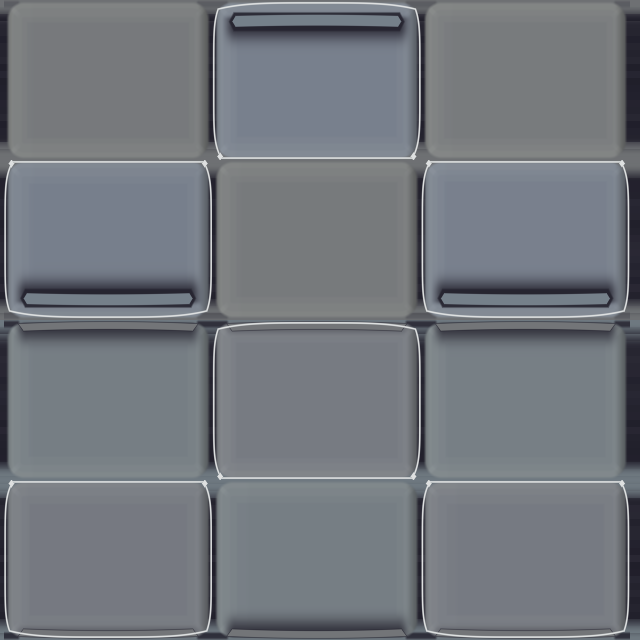
Give the GLSL for this pattern, as a Shadertoy shader.

```glsl
float hash(vec2 p) {
    return fract(sin(dot(p, vec2(127.1, 311.7))) * 43758.5453);
}

float roundBox(vec2 p, vec2 halfSize, float radius) {
    vec2 q = abs(p) - halfSize + radius;
    return length(max(q, 0.0)) + min(max(q.x, q.y), 0.0) - radius;
}

// Panel frame: bowed outer edge (+y), straight inner edge, tapered sides.
float frameDistance(vec2 p) {
    float side = abs(p.x) - 0.161 + 0.011 * pow(min(abs(p.y) / 0.12, 1.2), 6.0);
    float outer = p.y - 0.121 + 0.009 * pow(min(abs(p.x) / 0.151, 1.2), 4.0);
    return max(side, max(outer, -p.y - 0.1215));
}

float fill(float d, float blur) {
    return 1.0 - smoothstep(-blur, blur, d);
}

void mainImage(out vec4 fragColor, in vec2 fragCoord) {
    vec2 uv = fragCoord / iResolution.xy;
    float px = 0.75 / min(iResolution.x, iResolution.y);

    // Three columns; four rows mirrored in pairs, with +y pointing outward.
    float column = floor((uv.x - 0.006) / 0.326);
    float band = floor(uv.y * 2.0);
    float v = uv.y - 0.25 - 0.5 * band;
    float rowSide = step(0.0, v);
    vec2 p = vec2(uv.x - 0.169 - 0.326 * column, abs(v) - 0.1245);
    bool inside = column > -0.5 && column < 2.5;
    bool upper = band > 0.5;
    bool framed = mod(column + rowSide, 2.0) < 0.5;
    vec2 id = vec2(column, band * 2.0 + rowSide);

    // Dark side gaps, with grey wedges where rows meet.
    vec3 shadow = vec3(0.145, 0.14, 0.185);
    vec3 joint = upper ? vec3(0.43, 0.44, 0.45) : vec3(0.43, 0.47, 0.50);
    float streak = hash(vec2(floor(uv.y * 90.0), 3.0)) - 0.5;
    float wedge = smoothstep(0.088, 0.118, abs(p.y) + 0.012 * streak);
    vec3 col = mix(shadow + 0.04 * streak, joint, wedge);

    if (inside) {
        // Corner hollows along the outer seam between the row pairs.
        vec2 hollow = vec2(abs(p.x) - 0.155, p.y - 0.119);
        col = mix(col, shadow, 0.85 * fill(roundBox(hollow, vec2(0.016, 0.005), 0.003), 0.003)
            * (upper ? 0.3 : 1.0));

        // Rounded slab with stepped, faintly uneven bevels.
        float d = roundBox(p, vec2(0.157, 0.121), 0.026);
        vec3 face = upper
            ? (framed ? vec3(0.47, 0.50, 0.55) : vec3(0.47, 0.48, 0.49))
            : (framed ? vec3(0.465, 0.48, 0.51) : vec3(0.465, 0.495, 0.52));
        face += 0.008 * (hash(id) - 0.5);
        face += 0.006 * (1.0 - smoothstep(-0.004, 0.004, p.x + 0.10 + 0.03 * hash(id + 5.0)));
        for (int i = 0; i < 3; i++) {
            float f = float(i);
            float inset = 0.008 + 0.011 * f + 0.004 * hash(id + f);
            face += vec3(0.013, 0.013, 0.009) * smoothstep(-0.002, 0.002, d + inset);
        }
        float rightEdge = smoothstep(0.138, 0.157, p.x);
        float leftEdge = smoothstep(0.148, 0.159, -p.x);
        face *= 1.0 - 0.30 * rightEdge - 0.16 * leftEdge;
        float diagonal = abs(abs(p.x) - abs(p.y) - 0.038);
        face += 0.018 * fill(diagonal - 0.005, 0.003) * smoothstep(-0.02, -0.01, d);

        // Soft shading falls inward from the outer edge.
        float across = fill(abs(p.x) - 0.139, 0.012);
        if (upper && framed) {
            float shade = smoothstep(0.025, 0.084, p.y) * fill(p.y - 0.102, 0.008);
            face = mix(face, shadow, across * 0.85 * shade * shade * shade);
        } else if (!upper) {
            float shade = smoothstep(framed ? 0.092 : 0.065, 0.113, p.y);
            face = mix(face, shadow, across * (framed ? 0.32 : 0.8) * shade * shade);
        }
        col = mix(col, face, fill(d, 0.003));

        // Recessed bar above, thin projecting lip below.
        if (upper && framed) {
            vec2 q = abs(p - vec2(0.0, 0.094 - 0.002 * p.x * p.x / 0.017));
            float bar = max(q.y - 0.0085, q.x + 0.6 * q.y - 0.132);
            vec2 r = abs(p - vec2(0.0, 0.0915));
            float recess = max(r.y - 0.0145, r.x + 0.5 * r.y - 0.137);
            col = mix(col, shadow, 0.92 * fill(recess, 0.002));
            col = mix(col, vec3(0.46, 0.50, 0.54), fill(bar, px));
        } else if (!upper) {
            float bow = p.y - 0.117 + 0.16 * p.x * p.x;
            float lip = max(abs(bow) - 0.0055, abs(p.x) - 0.136 - 0.7 * bow);
            col = mix(col, shadow, 0.65 * fill(lip - 0.0012, 0.0012));
            col = mix(col, vec3(0.45, 0.46, 0.47), fill(lip, px));
        }

        // Pale wire frame with small flecks at its inner corners.
        if (framed) {
            float wire = abs(frameDistance(p)) - 0.0013;
            vec2 corner = abs(vec2(abs(p.x) - 0.151, p.y + 0.119));
            float fleck = corner.x + 0.7 * corner.y - 0.0045;
            col = mix(col, vec3(0.87, 0.88, 0.88), fill(min(wire, fleck), px));
        }
    }
    fragColor = vec4(col, 1.0);
}
```
